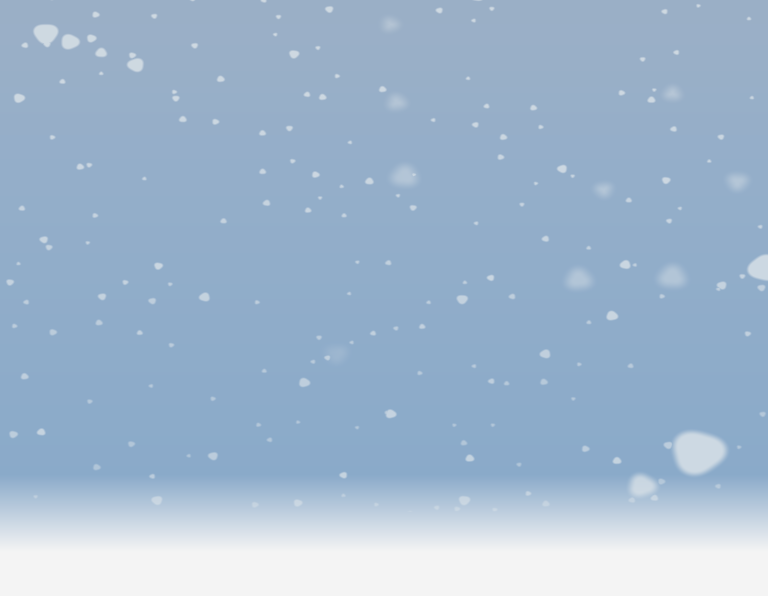
Write a WebGL 1 fragment shader that draws this background.

```glsl
precision highp float;

uniform vec2 u_resolution;

const vec3 SKY_TOP = vec3(0.605, 0.687, 0.778);
const vec3 SKY_MID = vec3(0.578, 0.682, 0.790);
const vec3 SKY_LOW = vec3(0.542, 0.667, 0.790);
const vec3 GROUND = vec3(0.957);
const vec3 FLAKE = vec3(0.86, 0.89, 0.91);
const float HORIZON = 0.203;
const float SNOW_LINE = 0.074;
const float FLAKE_FLOOR = 0.142;

float hash(vec2 p, float seed) {
  vec3 q = fract(vec3(p.xyx) * 0.1031 + seed * 0.137);
  q += dot(q, q.yzx + 33.33);
  return fract((q.x + q.y) * q.z);
}

// Slightly wide, lumpy disc with a soft rim
float flake(vec2 offset, float radius, float softness, float phase) {
  vec2 d = offset * vec2(0.88, 1.08);
  float angle = atan(d.y, d.x + 1e-6);
  float lumpy = radius * (1.0 + 0.09 * sin(3.0 * angle + phase));
  float rim = max(softness, 1.0 / u_resolution.y);
  return 1.0 - smoothstep(lumpy - rim, lumpy + rim, length(d));
}

// One flake at most per grid cell, kept inside its cell
float scatter(vec2 p, float cell, float radius, float softness, float density, float seed) {
  vec2 id = floor(p / cell);
  float size = radius * mix(0.55, 1.15, pow(hash(id, seed), 2.0));
  float margin = min(0.45, 1.4 * (size + softness) / cell);
  vec2 jitter = vec2(hash(id, seed + 1.3), hash(id, seed + 2.7));
  vec2 center = (id + mix(vec2(margin), vec2(1.0 - margin), jitter)) * cell;
  float present = step(hash(id, seed + 4.1), density);
  return present * flake(p - center, size, softness, 6.28 * jitter.x);
}

vec3 sky(float y) {
  float height = (y - HORIZON) / (1.0 - HORIZON);
  vec3 low = mix(SKY_LOW, SKY_MID, clamp(height * 1.7, 0.0, 1.0));
  return mix(low, SKY_TOP, smoothstep(0.55, 1.0, height));
}

// A short chain of flakes shrinking and growing along its length
float chain(vec2 p, vec2 start, vec2 end) {
  float cover = 0.0;
  for (int i = 0; i < 4; i++) {
    float t = float(i) / 3.0;
    vec2 center = mix(start, end, pow(t, 1.2));
    float radius = 0.0128 + 0.0048 * cos(4.5 * t);
    cover = max(cover, flake(p - center, radius, 0.0025, 5.0 * t));
  }
  return cover;
}

void main() {
  vec2 p = gl_FragCoord.xy / u_resolution.y;
  float right = u_resolution.x / u_resolution.y;

  // Sky fading into the snow field
  float ground = clamp((HORIZON - p.y) / (HORIZON - SNOW_LINE), 0.0, 1.0);
  vec3 color = mix(sky(p.y), GROUND, ground);

  // Flakes get smaller and fainter toward the ground
  float lift = smoothstep(0.1, 0.95, p.y);
  float snow = 0.0;
  for (int i = 0; i < 3; i++) {
    float layer = float(i);
    float cell = 0.068 + 0.027 * layer;
    float radius = 0.0048 + 0.0022 * layer;
    float density = 0.52 - 0.16 * layer;
    float cover = scatter(p, cell, radius, 0.0022, density, 3.0 + 7.0 * layer);
    snow = max(snow, cover * mix(0.45 + 0.13 * layer, 0.8, lift));
  }

  // Hazy flakes gather in the upper right
  float haze = scatter(p, 0.15, 0.018, 0.011, 0.38, 19.0);
  haze *= smoothstep(0.35, 0.55, p.x / right) * smoothstep(0.32, 0.38, p.y);
  snow = max(snow, 0.45 * haze);

  // Near flakes
  snow = max(snow, 0.8 * chain(p, vec2(0.077, 0.944), vec2(0.228, 0.891)));
  snow = max(snow, 0.82 * flake(p - vec2(right - 0.117, 0.241), 0.038, 0.007, 1.0));
  snow = max(snow, 0.75 * flake(p - vec2(right - 0.211, 0.185), 0.019, 0.008, 2.0));
  snow = max(snow, 0.8 * flake(p - vec2(right - 0.006, 0.550), 0.023, 0.003, 4.0));

  float above = smoothstep(FLAKE_FLOOR - 0.002, FLAKE_FLOOR + 0.002, p.y);
  color = mix(color, FLAKE, snow * above);
  gl_FragColor = vec4(color, 1.0);
}
```
